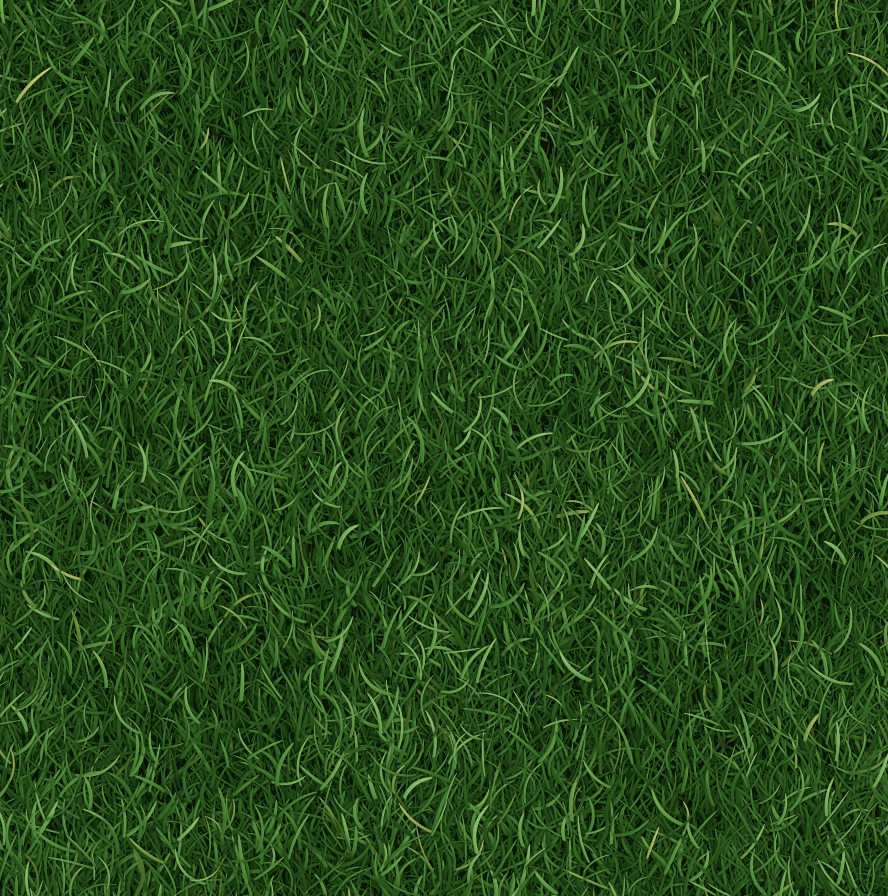
A Shadertoy shader for this texture:

```glsl
// Dense green lawn: overlapping curved grass blades, darker toward the soil.

const int LAYERS = 25;
const float CELL = 0.032;        // grid spacing, in canvas heights
const float LAYER_COVER = 0.11;  // area covered by one layer of blades

const vec3 SOIL = vec3(0.035, 0.09, 0.02);
const vec3 SHADE = vec3(0.07, 0.19, 0.05);
const vec3 MOSS = vec3(0.12, 0.27, 0.07);
const vec3 LEAF = vec3(0.16, 0.35, 0.10);
const vec3 FRESH = vec3(0.22, 0.44, 0.14);
const vec3 LIGHT = vec3(0.32, 0.56, 0.22);
const vec3 GLINT = vec3(0.54, 0.74, 0.40);
const vec3 DRY_TINT = vec3(1.45, 1.05, 1.10);

// Four random values for one grid cell and seed
vec4 hash4(vec2 cell, float seed) {
    vec4 p = fract(vec4(cell.xyx, seed) * vec4(0.1031, 0.1030, 0.0973, 0.1099));
    p += dot(p, p.wzxy + 33.33);
    return fract((p.xxyz + p.yzzw) * p.zywx);
}

float ramp(float from, float to, float x) {
    return clamp((x - from) / (to - from), 0.0, 1.0);
}

// Tone 0..1 to green; stops follow the share of each colour
vec3 grassColor(float tone) {
    vec3 c = mix(SOIL, SHADE, ramp(0.03, 0.13, tone));
    c = mix(c, MOSS, ramp(0.13, 0.31, tone));
    c = mix(c, LEAF, ramp(0.31, 0.56, tone));
    c = mix(c, FRESH, ramp(0.56, 0.80, tone));
    c = mix(c, LIGHT, ramp(0.80, 0.96, tone));
    return mix(c, GLINT, ramp(0.98, 1.25, tone));
}

// Blade space: x runs -1..1 from root to tip, y is the distance to the midrib
vec2 bladeSpace(vec2 p, float angle, float halfLength, float bend) {
    float s = sin(angle), c = cos(angle);
    float along = (p.x * s + p.y * c) / halfLength;
    float across = p.x * c - p.y * s;
    float curve = bend * halfLength * (along * along - 0.33);
    float slope = 2.0 * bend * along;
    return vec2(along, (across - curve) / sqrt(1.0 + slope * slope));
}

// Half width, narrow at the root and pointed at the tip
float bladeWidth(float along, float width) {
    float t = clamp(along * 0.5 + 0.5, 0.0, 1.0);
    return width * sqrt(1.0 - t) * (0.65 + 0.7 * t);
}

// Broad light and dark patches from layered sines
float patches(vec2 p) {
    return 0.5 * sin(p.x * 13.0 + 2.0 * sin(p.y * 9.0))
         + 0.5 * sin(p.y * 17.0 + 2.0 * sin(p.x * 11.0));
}

// Draws the blade of one cell over the ground colour
vec3 drawBlade(vec3 ground, vec2 p, vec2 cell, float layer, float rank,
               float patchTone, float pixel) {
    vec4 shape = hash4(cell, layer * 7.31 + 1.7);
    vec4 look = hash4(cell + 57.0, layer * 3.17 + 9.2);
    vec2 root = (cell + shape.xy) * CELL;
    float halfLength = CELL * mix(0.45, 0.9, shape.z);
    float angle = (shape.w + look.x - 1.0) * 1.55;
    vec2 q = bladeSpace(p - root, angle, halfLength, (look.y - 0.5) * 0.75);

    float width = mix(0.0013, 0.0032, look.z * look.z);
    float halfWidth = bladeWidth(q.x, width);
    float ends = 1.0 - smoothstep(-pixel, pixel, (abs(q.x) - 1.0) * halfLength);
    float edge = abs(q.y) - halfWidth;
    float cover = ends * (1.0 - smoothstep(-0.6 * pixel, 0.6 * pixel, edge));
    float shadow = ends * (1.0 - smoothstep(0.0, 0.0035, edge));

    // Deep blades are dark; tips and one side catch the light
    float tone = 0.57 + 1.3 * (mix(rank, look.w, 0.55) - 0.5);
    tone += 0.12 * q.x + 0.09 * clamp(q.y / width, -1.0, 1.0);
    tone += 0.05 * patchTone;
    vec3 color = grassColor(tone);
    float dry = smoothstep(0.90, 0.96, fract(look.x * 13.0 + look.y * 7.0));
    color *= mix(vec3(1.0), DRY_TINT, dry);

    return mix(ground * (1.0 - 0.17 * shadow), color, cover);
}

void mainImage(out vec4 fragColor, in vec2 fragCoord) {
    vec2 uv = fragCoord / iResolution.y;
    float pixel = 1.0 / iResolution.y;
    float patchTone = patches(uv);
    vec3 color = SOIL;

    // Paint from the soil up to the top blades
    for (int i = 0; i < LAYERS; i++) {
        float layer = float(i);
        float rank = pow(1.0 - LAYER_COVER, float(LAYERS - 1 - i));
        vec2 p = uv + CELL * hash4(vec2(layer, 3.0), 5.0).xy;
        vec2 home = floor(p / CELL);
        for (int y = -1; y <= 1; y++) {
            for (int x = -1; x <= 1; x++) {
                vec2 cell = home + vec2(x, y);
                color = drawBlade(color, p, cell, layer, rank, patchTone, pixel);
            }
        }
    }
    fragColor = vec4(color, 1.0);
}
```
